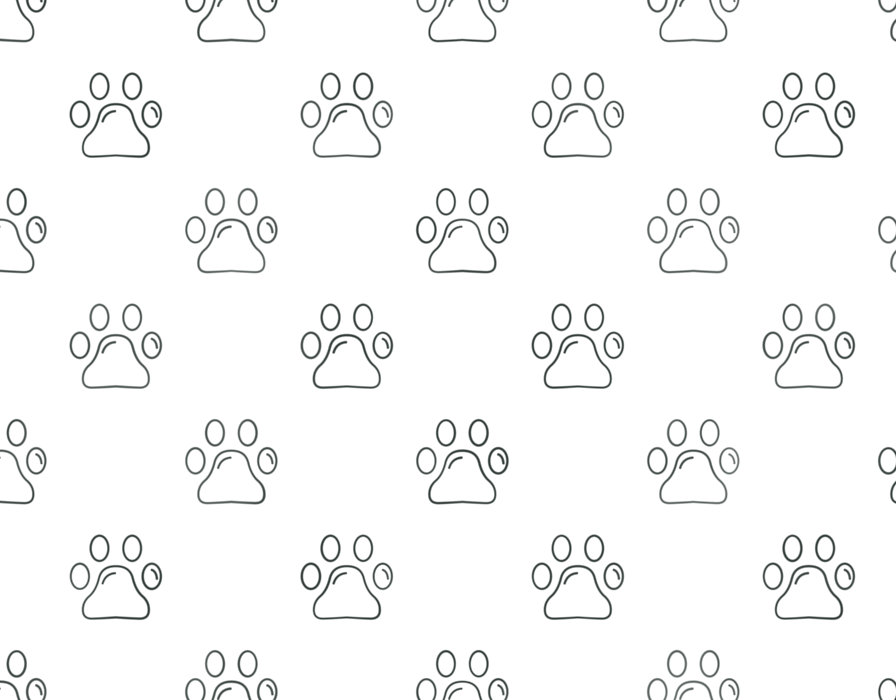
This pattern is drawn by a Shadertoy shader. Its source:

```glsl
float hash(vec2 p) {
    vec3 h = fract(p.xyx * 0.1031);
    h += dot(h, h.yzx + 33.33);
    return fract((h.x + h.y) * h.z);
}

float valueNoise(vec2 p) {
    vec2 i = floor(p), f = fract(p);
    f = f * f * (3.0 - 2.0 * f);
    return mix(mix(hash(i), hash(i + vec2(1, 0)), f.x),
               mix(hash(i + vec2(0, 1)), hash(i + vec2(1, 1)), f.x), f.y);
}

float segmentDist(vec2 p, vec2 a, vec2 b) {
    vec2 ab = b - a;
    return length(p - a - ab * clamp(dot(p - a, ab) / dot(ab, ab), 0.0, 1.0));
}

// Distance to a quadratic curve, walked in short chords
float curveDist(vec2 p, vec2 a, vec2 b, vec2 c) {
    float d = 1e3;
    vec2 last = a;
    for (int i = 1; i <= 12; i++) {
        float t = float(i) / 12.0;
        vec2 next = mix(mix(a, b, t), mix(b, c, t), t);
        d = min(d, segmentDist(p, last, next));
        last = next;
    }
    return d;
}

float ellipseOutline(vec2 p, vec2 r) {
    p += 1e-5;
    float k = length(p / r);
    return abs(k * (k - 1.0) / length(p / (r * r)));
}

// Main pad: mirrored chain of curves joined at control midpoints
float padOutline(vec2 p) {
    p.x = abs(p.x - 0.003);
    vec2 ctrl[5] = vec2[5](vec2(0.12, 0.097), vec2(0.17, -0.11), vec2(0.285, -0.21),
                           vec2(0.28, -0.355), vec2(0.12, -0.35));
    vec2 start = vec2(0.0, 0.097);
    float d = 1e3;
    for (int i = 0; i < 5; i++) {
        vec2 end = i < 4 ? 0.5 * (ctrl[i] + ctrl[min(i + 1, 4)]) : vec2(0.0, -0.342);
        d = min(d, curveDist(p, start, ctrl[i], end));
        start = end;
    }
    return d;
}

float pawLines(vec2 p) {
    float d = padOutline(p);
    // Inner and outer toes on both sides
    vec2 side = vec2(abs(p.x - 0.003), p.y);
    d = min(d, ellipseOutline(side - vec2(0.14, 0.25), vec2(0.076, 0.108)));
    d = min(d, ellipseOutline(side - vec2(0.308, 0.01), vec2(0.078, 0.108)));
    // Highlight strokes
    d = min(d, curveDist(p, vec2(-0.11, -0.05), vec2(-0.085, 0.03), vec2(-0.005, 0.037)));
    return min(d, curveDist(p, vec2(0.312, 0.065), vec2(0.35, 0.05), vec2(0.355, -0.01)));
}

void mainImage(out vec4 fragColor, in vec2 fragCoord) {
    // Six units down the canvas, measured from the top left
    vec2 p = vec2(fragCoord.x, iResolution.y - fragCoord.y) * 6.0 / iResolution.y;
    vec2 cell = round(p / 0.99);
    vec2 local = (p - cell * 0.99) * vec2(1, -1);

    float ink = 0.0;
    // Paws sit on alternate cells, giving staggered rows
    if (mod(cell.x + cell.y, 2.0) < 0.5) {
        float soft = 6.0 / iResolution.y;
        float weight = 0.0075 + 0.003 * valueNoise(p * 4.0);
        ink = 1.0 - smoothstep(weight - soft, weight + soft, pawLines(local));
        // Uneven ink between paws and along the strokes
        ink *= min(1.0, 0.74 + 0.2 * hash(cell + 7.0) + 0.2 * valueNoise(p * 3.0 + 20.0));
    }
    fragColor = vec4(mix(vec3(1.0), vec3(0.19, 0.23, 0.22), ink), 1.0);
}
```
